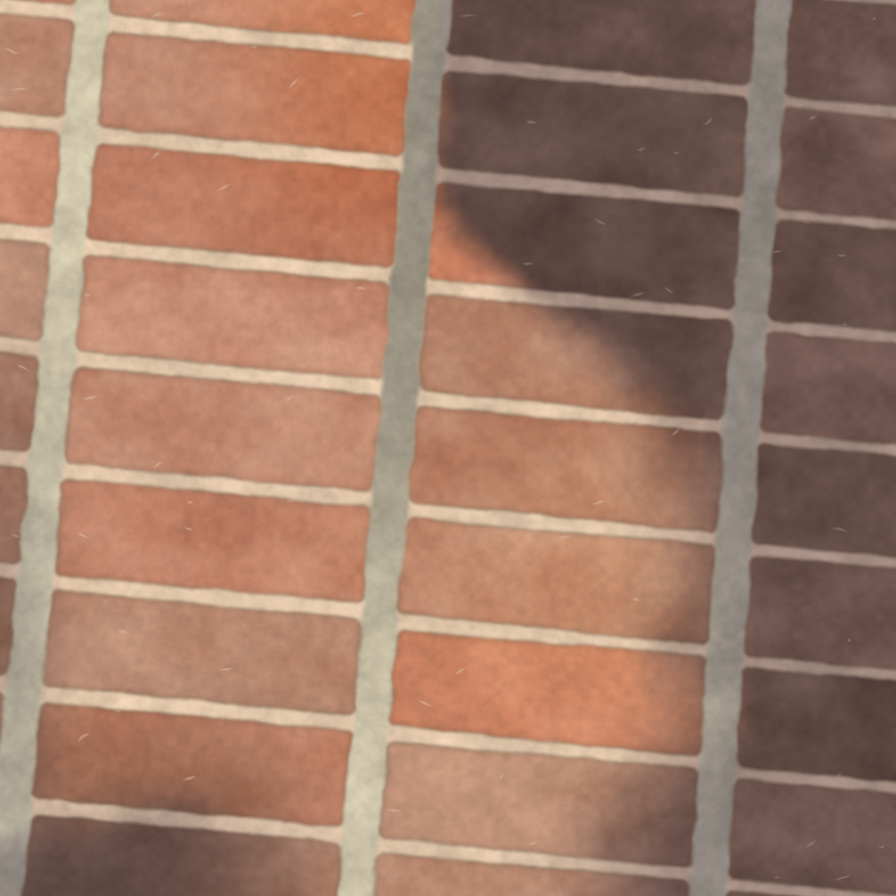
This texture is drawn by a WebGL 1 fragment shader. Its source:

```glsl
precision highp float;
// Stack-bonded brick wall seen at a slant, with pale mortar, soft shadow and scuffs.
uniform vec2 u_resolution;

#define ROW_HEIGHT 0.1248
#define COLUMN_WIDTH 0.386
#define HEAD_HALF 0.0205
#define BED_HALF 0.0090
#define CORNER 0.008
#define SOFTNESS 0.0027
#define WOBBLE 0.006
#define GRAIN 0.07
#define ORANGE vec3(0.78, 0.50, 0.385)
#define TAN vec3(0.735, 0.555, 0.465)
#define SHADED vec3(0.395, 0.302, 0.278)

float hash(vec2 p) {
  vec3 q = fract(vec3(p.xyx) * 0.1031);
  q += dot(q, q.yzx + 33.33);
  return fract((q.x + q.y) * q.z);
}

float noise(vec2 p) {
  vec2 i = floor(p), f = fract(p);
  f = f * f * (3.0 - 2.0 * f);
  return mix(mix(hash(i), hash(i + vec2(1.0, 0.0)), f.x),
             mix(hash(i + vec2(0.0, 1.0)), hash(i + 1.0), f.x), f.y);
}

float fbm(vec2 p) {
  float sum = 0.0, amp = 0.5;
  for (int i = 0; i < 4; i++) {
    sum += amp * noise(p);
    p = mat2(1.6, 1.2, -1.2, 1.6) * p + 7.3;
    amp *= 0.5;
  }
  return sum / 0.9375;
}

// Shadow on the right, reaching further left near the top, plus the lower left corner
float shadow(vec2 p) {
  float descent = smoothstep(0.2, 0.52, p.y);
  float edge = mix(0.485, 0.77, descent) - 0.11 * smoothstep(0.78, 0.96, p.y);
  float width = mix(0.03, 0.09, descent);
  float ragged = 0.08 * (fbm(p * 11.0) - 0.5);
  float right = smoothstep(-width, width, p.x - edge + ragged);
  float corner = smoothstep(0.86, 0.95, p.y + ragged) * (1.0 - smoothstep(0.12, 0.42, p.x));
  float left = 0.5 * smoothstep(0.25, 0.65, p.y) * (1.0 - smoothstep(0.01, 0.1, p.x));
  return max(right, max(corner, left));
}

// Sparse pale chips and short scratches, one candidate per cell
float scuffs(vec2 p) {
  vec2 g = p * 26.0, cell = floor(g);
  vec2 d = fract(g) - 0.35 - 0.3 * vec2(hash(cell + 3.1), hash(cell + 8.7));
  float a = 2.2 + 1.4 * hash(cell + 5.0);
  d = mat2(cos(a), -sin(a), sin(a), cos(a)) * d;
  d /= vec2(mix(0.08, 0.32, hash(cell + 17.0)), 0.06);
  return step(0.9, hash(cell + 41.0)) * (1.0 - smoothstep(0.2, 1.0, length(d)));
}

void main() {
  vec2 p = gl_FragCoord.xy / u_resolution;
  p.y = 1.0 - p.y;
  float soft = max(SOFTNESS, 1.0 / u_resolution.y);

  // Slanted columns that spread downwards, and beds that step at every head joint
  float u = (p.x - 0.104 + 0.1 * p.y) / (0.38 + 0.013 * p.y);
  float v = (p.y - 0.024 - 0.036 * u - 0.008 * floor(u)) / ROW_HEIGHT;
  vec2 brick = floor(vec2(u, v));
  vec2 inBrick = fract(vec2(u, v));

  // Rounded brick outline with uneven edges
  vec2 fromJoint = (0.5 - abs(inBrick - 0.5)) * vec2(COLUMN_WIDTH, ROW_HEIGHT);
  vec2 uneven = vec2(fbm(p * 32.0), fbm(p * 32.0 + 19.0)) - 0.5;
  float bedHalf = BED_HALF * mix(1.0, 0.72, smoothstep(0.4, 0.9, p.x));
  vec2 inset = fromJoint - vec2(HEAD_HALF, bedHalf) + WOBBLE * uneven * vec2(1.5, 0.8);
  float depth = CORNER - length(max(CORNER - inset, 0.0));
  float brickMask = smoothstep(-soft, soft, depth);

  float shade = shadow(p);
  float mottle = fbm(p * vec2(15.0, 19.0) + brick * 3.7) - 0.5;
  float grain = fbm(p * 110.0) - 0.5;

  // Brick tone: fired orange to tan, warmest near the upper middle
  float tone = hash(brick + vec2(11.0, 4.0));
  vec3 clay = mix(ORANGE, TAN, clamp(tone * 1.15 + mottle * 0.9, 0.0, 1.0));
  float warm = smoothstep(0.15, 0.44, p.x) * (1.0 - smoothstep(0.12, 0.34, p.y));
  clay *= mix(vec3(1.0), vec3(1.02, 0.88, 0.76), warm);
  clay *= 0.94 + 0.1 * hash(brick + 23.0);
  float glow = exp(-20.0 * dot(p - vec2(0.66, 0.66), p - vec2(0.66, 0.66)));
  clay *= 1.0 + glow * vec3(0.06, 0.07, 0.02);
  clay *= 1.0 - 0.2 * smoothstep(0.72, 0.9, p.y) * (1.0 - smoothstep(0.2, 0.45, p.x));
  vec3 dim = SHADED * (0.93 + 0.2 * hash(brick + 37.0)) + 0.09 * mottle;
  clay = mix(clay, dim, shade);
  clay *= 1.0 + 0.22 * mottle + GRAIN * 2.0 * grain;
  clay = mix(clay, vec3(0.86, 0.75, 0.66), scuffs(p + 0.01 * uneven) * mix(0.5, 0.25, shade));

  // Dirt gathered where brick meets mortar
  float dirt = exp(-max(depth, 0.0) / 0.0035) * (0.15 + 0.45 * fbm(p * 24.0 + 5.0));
  clay = mix(clay, vec3(0.36, 0.30, 0.23), dirt * 0.75);

  // Wide greenish-grey head joints and narrow cream beds
  float centreGrey = smoothstep(0.2, 0.42, p.x) * (1.0 - smoothstep(0.35, 0.9, p.y));
  vec3 head = mix(vec3(0.80, 0.765, 0.66), vec3(0.60, 0.57, 0.505), centreGrey);
  head = mix(head, vec3(0.555, 0.525, 0.495), shade);
  vec3 bed = mix(vec3(0.88, 0.775, 0.665), vec3(0.64, 0.545, 0.50), shade);
  vec3 mortar = mix(head, bed, smoothstep(-0.005, 0.004, inset.x));
  mortar *= 1.0 + 0.2 * (fbm(p * 28.0 + 31.0) - 0.5) + GRAIN * 1.8 * grain;
  mortar *= 1.0 - 0.12 * smoothstep(-0.005, 0.0, depth);

  gl_FragColor = vec4(clamp(mix(mortar, clay, brickMask), 0.0, 1.0), 1.0);
}
```
